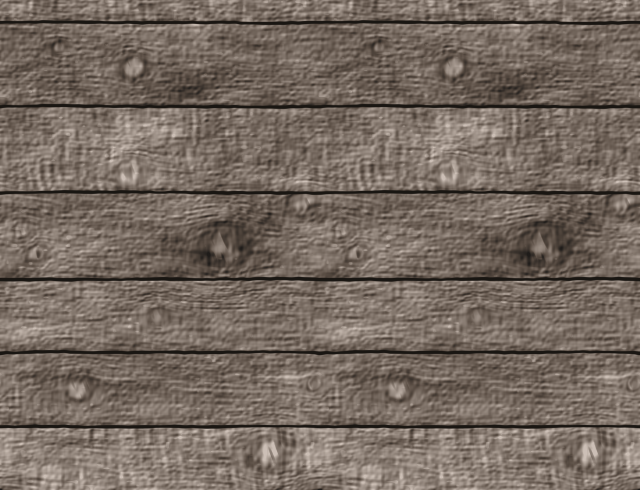
A Shadertoy shader for this texture:

```glsl
// Weathered grey-brown horizontal planks with knots, saw marks and dark seams, tiled twice across.

const float TILES_ACROSS = 2.0;
const float TILE_HEIGHT = 1.526;          // in tile widths
const float BASE_TONE = 0.485;
const vec3 WARM_SHIFT = vec3(0.0, 0.05, 0.088);
const vec3 SEAM_COLOR = vec3(0.10, 0.085, 0.07);

// Seam heights in tile widths, bottom to top
const float SEAMS[6] = float[6](0.198, 0.430, 0.659, 0.927, 1.195, 1.456);

// Knots: centre, radius, brightness
const vec4 KNOTS[11] = vec4[11](
    vec4(0.42, 1.318, 0.036, 0.9), vec4(0.18, 1.378, 0.022, 0.6),
    vec4(0.405, 0.987, 0.042, 0.7), vec4(0.945, 0.90, 0.042, 0.5),
    vec4(0.07, 0.81, 0.024, 0.2), vec4(0.115, 0.737, 0.03, 0.3),
    vec4(0.70, 0.758, 0.07, 0.5), vec4(0.49, 0.536, 0.032, 0.3),
    vec4(0.253, 0.315, 0.043, 1.0), vec4(0.98, 0.328, 0.022, 0.8),
    vec4(0.84, 0.12, 0.062, 0.8));

// Stains and worn patches: centre, half width, tone change
const vec4 PATCHES[10] = vec4[10](
    vec4(0.57, 1.245, 0.09, -0.15), vec4(0.20, 1.27, 0.25, -0.06),
    vec4(0.54, 0.73, 0.20, -0.11), vec4(0.86, 0.855, 0.14, -0.09),
    vec4(0.06, 0.497, 0.10, 0.15), vec4(0.93, 0.96, 0.08, 0.13),
    vec4(0.885, 0.354, 0.06, 0.12), vec4(0.47, 1.128, 0.10, 0.09),
    vec4(0.20, 0.09, 0.20, 0.06), vec4(0.27, 0.755, 0.15, 0.06));

float hash(vec2 p) {
    vec3 h = fract(p.xyx * 0.1031);
    h += dot(h, h.yzx + 33.33);
    return fract((h.x + h.y) * h.z);
}

// Value noise that wraps in x after freq.x cells
float noise(vec2 p, vec2 freq) {
    p *= freq;
    vec2 i = floor(p), f = p - i;
    f = f * f * (3.0 - 2.0 * f);
    float x0 = mod(i.x, freq.x), x1 = mod(i.x + 1.0, freq.x);
    return mix(mix(hash(vec2(x0, i.y)), hash(vec2(x1, i.y)), f.x),
               mix(hash(vec2(x0, i.y + 1.0)), hash(vec2(x1, i.y + 1.0)), f.x), f.y);
}

// Plank index and signed distance to the nearest seam
vec2 plankAt(float y) {
    float id = 0.0, nearest = 9.0;
    for (int i = 0; i < 6; i++) {
        float d = y - SEAMS[i];
        id += step(0.0, d);
        if (abs(d) < abs(nearest)) nearest = d;
    }
    return vec2(mod(id, 6.0), nearest);
}

// Shortest offset between points on the wrapping tile
vec2 wrapDelta(vec2 p, vec2 centre) {
    vec2 d = p - centre;
    return vec2(fract(d.x + 0.5) - 0.5, d.y);
}

// Surface height: fibres bent around knots, saw ridges and pits
float woodHeight(vec2 p, float id) {
    vec2 q = p;
    for (int i = 0; i < 11; i++) {
        vec2 d = wrapDelta(p, KNOTS[i].xy) / KNOTS[i].z;
        q.y -= d.y * KNOTS[i].z * 0.6 * exp(-0.4 * dot(d, d));
    }
    q.y += id * 5.0 + 0.025 * noise(q, vec2(5.0, 9.0));
    float fibres = noise(q, vec2(20.0, 112.0));
    float pits = noise(q, vec2(90.0, 105.0));
    vec2 slanted = q + vec2(0.12 * q.y + 0.02 * noise(q, vec2(7.0, 12.0)), 0.0);
    float ridges = noise(slanted, vec2(64.0, 17.0));
    float roughness = mod(id, 4.0) < 0.5 ? 1.0 : 0.4;
    roughness *= 0.4 + noise(q, vec2(5.0, 7.0));
    return 0.5 * fibres + 0.45 * pits + 0.8 * roughness * ridges;
}

// Bright cracked core inside a dark, ragged rim
float knotTone(vec2 p, vec4 knot) {
    vec2 d = wrapDelta(p, knot.xy);
    d.x -= 0.25 * d.y;
    float e = length(d) / knot.z + 0.6 * (noise(p, vec2(36.0, 30.0)) - 0.5);
    float core = 1.0 - smoothstep(0.3, 0.85, e);
    float rim = exp(-12.0 * (e - 0.95) * (e - 0.95));
    float crack = smoothstep(0.5, 0.8, noise(p + vec2(0.4 * p.y, 0.0), vec2(75.0, 18.0)));
    return core * (0.20 * knot.w - 0.22 * crack) - 0.11 * rim;
}

// Soft wide patch with a broken edge
float patchTone(vec2 p, vec4 spot) {
    vec2 d = wrapDelta(p, spot.xy) / (spot.z * vec2(1.0, 0.38));
    return spot.w * exp(-dot(d, d)) * (0.4 + 1.2 * noise(p, vec2(30.0, 55.0)));
}

float woodTone(vec2 p, float id) {
    vec2 q = p + vec2(0.0, id * 5.0);
    float height = woodHeight(p, id);
    float relief = height - woodHeight(p + vec2(-0.004, 0.004), id);
    float tone = BASE_TONE + 0.04 * (hash(vec2(id, 7.0)) - 0.5);
    tone += 0.42 * relief + 0.14 * (height - 0.75);
    tone += 0.10 * (noise(q, vec2(4.0, 8.0)) - 0.5) + 0.13 * (noise(q, vec2(13.0, 34.0)) - 0.5);
    // Pale splinters
    tone += 0.16 * smoothstep(0.82, 0.96, noise(q, vec2(42.0, 75.0))) * noise(q, vec2(6.0, 8.0));
    for (int i = 0; i < 11; i++)
        if (plankAt(KNOTS[i].y).x == id) tone += knotTone(p, KNOTS[i]);
    for (int i = 0; i < 10; i++)
        if (plankAt(PATCHES[i].y).x == id) tone += patchTone(p, PATCHES[i]);
    return tone;
}

void mainImage(out vec4 fragColor, in vec2 fragCoord) {
    vec2 uv = fragCoord / iResolution.xy;
    vec2 p = vec2(fract(uv.x * TILES_ACROSS), uv.y * TILE_HEIGHT);
    float pixel = TILE_HEIGHT / iResolution.y;

    // Uneven plank edges
    float wobble = 0.007 * (noise(p, vec2(6.0, 3.0)) - 0.5) + 0.003 * (noise(p, vec2(45.0, 3.0)) - 0.5);
    vec2 plank = plankAt(p.y + wobble);
    float edge = plank.y;

    // Wood, shaded above each seam and lit along the edge below it
    float tone = woodTone(p, plank.x);
    tone += edge > 0.0 ? -0.10 * exp(-edge / 0.012) : 0.05 * exp(edge / 0.010);
    tone = clamp(tone, 0.12, 0.80);
    vec3 color = vec3(tone) - WARM_SHIFT * smoothstep(0.0, 0.4, tone);

    // Dark gap of varying width
    float halfWidth = 0.0025 + 0.0025 * noise(p, vec2(18.0, 3.0));
    float gap = 1.0 - smoothstep(halfWidth - 0.5 * pixel, halfWidth + pixel, abs(edge));
    fragColor = vec4(mix(color, SEAM_COLOR, gap), 1.0);
}
```
